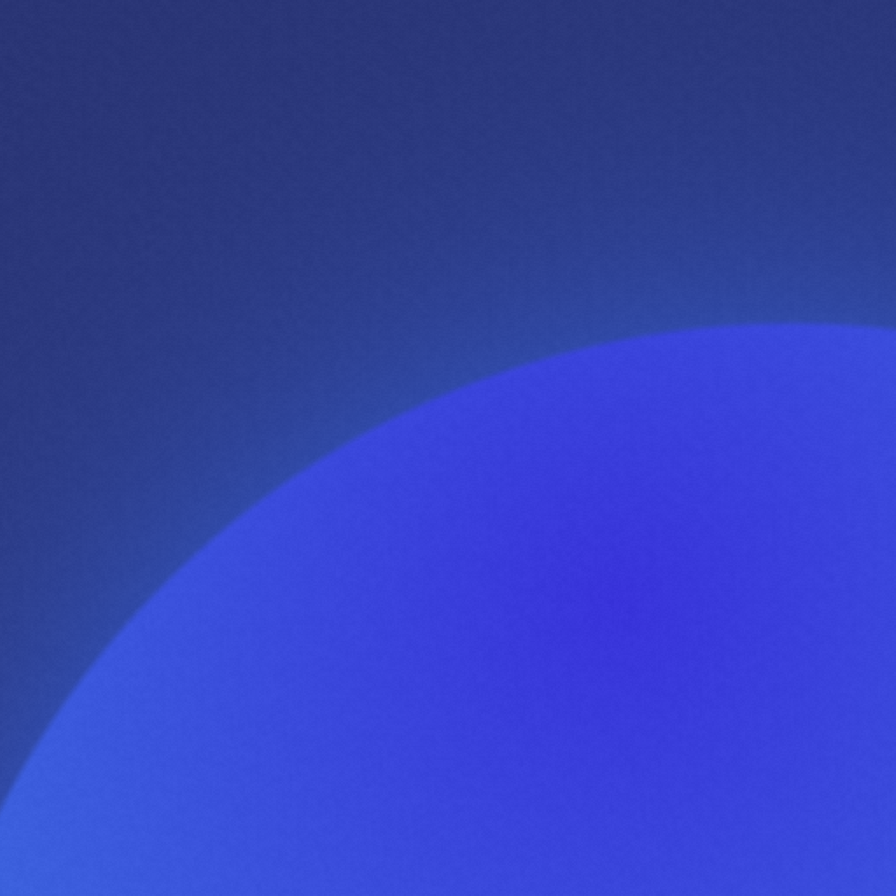
This background is drawn by a WebGL 1 fragment shader. Its source:

```glsl
precision highp float;
// A large blue disc rising from the lower right of a dusky navy sky.
// Radial gradients shade the disc and its outer glow by distance;
// a soft edge joins them and fine hashed grain covers everything.

uniform vec2 u_resolution;

float hash(vec2 p) {
    return fract(sin(dot(p, vec2(127.1, 311.7))) * 43758.5453);
}

// Smoothly interpolated lattice noise
float noise(vec2 p) {
    vec2 cell = floor(p);
    vec2 f = fract(p);
    f = f * f * (3.0 - 2.0 * f);
    float low = mix(hash(cell), hash(cell + vec2(1.0, 0.0)), f.x);
    float high = mix(hash(cell + vec2(0.0, 1.0)), hash(cell + 1.0), f.x);
    return mix(low, high, f.y);
}

// Night sky, brightening towards the rim of the disc
vec3 skyColor(float rimDistance) {
    float glow = exp(-5.0 * max(rimDistance, 0.0));
    return mix(vec3(0.163, 0.203, 0.448), vec3(0.190, 0.288, 0.660), glow);
}

// Violet-blue core fading to a lighter azure
vec3 discColor(vec2 uv) {
    float spread = length(uv - vec2(0.69, 0.33)) / 0.765;
    return mix(vec3(0.222, 0.200, 0.858), vec3(0.235, 0.380, 0.865), spread);
}

void main() {
    vec2 uv = gl_FragCoord.xy / u_resolution;

    // Signed distance to the rim, negative inside the disc
    float rimDistance = length(uv - vec2(0.885, -0.353)) - 0.992;
    float inside = 1.0 - smoothstep(-0.006, 0.006, rimDistance);
    vec3 color = mix(skyColor(rimDistance), discColor(uv), inside);

    // Fine grain with a softer, coarser layer beneath
    float grain = hash(floor(uv * 512.0)) - 0.5;
    float mottle = noise(uv * 170.0) - 0.5;
    color += 0.014 * grain + 0.012 * mottle;

    gl_FragColor = vec4(color, 1.0);
}
```
